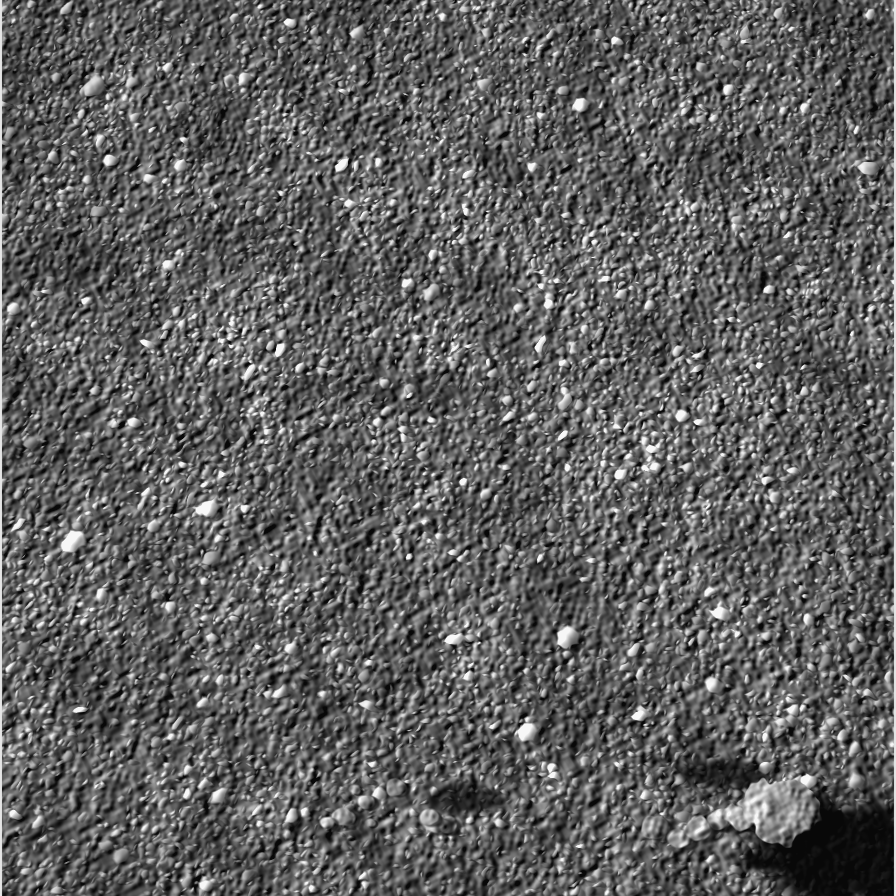
Give the GLSL for this texture, as a WebGL 1 fragment shader.

```glsl
precision highp float;
uniform vec2 u_resolution;

#define LIGHT vec2(-0.87, 0.5)
#define SOFTNESS 0.0018
#define SAND_TONE 0.335
#define RELIEF_GAIN 0.85
#define SHADOW_DEPTH 0.38
#define MOTTLE 0.4
#define STREAK_ANGLE 0.4
#define STREAK_SPREAD 1.8

vec4 hash4(vec2 p) {
  vec4 q = fract(p.xyxy * vec4(0.1031, 0.1030, 0.0973, 0.1099));
  q += dot(q, q.wzxy + 33.33);
  return fract((q.xxyz + q.yzzw) * q.zywx);
}

float noise(vec2 p) {
  vec2 i = floor(p), f = fract(p);
  f = f * f * (3.0 - 2.0 * f);
  float south = mix(hash4(i).x, hash4(i + vec2(1.0, 0.0)).x, f.x);
  float north = mix(hash4(i + vec2(0.0, 1.0)).x, hash4(i + 1.0).x, f.x);
  return mix(south, north, f.y);
}

vec2 rotate(vec2 v, float angle) {
  float c = cos(angle), s = sin(angle);
  return vec2(c * v.x + s * v.y, c * v.y - s * v.x);
}

// Octaves are turned apart to hide the lattice
float relief(vec2 p) {
  return 0.6 * noise(rotate(p, 0.5) * 180.0) + 0.65 * noise(rotate(p, 1.2) * 85.0 + 31.0);
}

// Slope of the ground towards the light
float slope(vec2 p) { return relief(p) - relief(p + LIGHT * 0.003); }

// Ragged variation of rock outlines and shade, about zero
float crags(vec2 p) { return noise(p * 50.0) + 0.5 * noise(p * 115.0) - 0.75; }

// Solid inside distance 1, with a soft edge
float disc(float dist, float blur) { return 1.0 - smoothstep(1.0 - blur, 1.0 + blur, dist); }

// Lays one layer of scattered, lit stones with their shadows over a tone
float addStones(float tone, vec2 p, float freq, float density, vec2 sizes, float gain) {
  vec2 base = floor(p * freq);
  for (int j = -1; j <= 1; j++) {
    for (int i = -1; i <= 1; i++) {
      vec2 cell = base + vec2(float(i), float(j));
      vec4 place = hash4(cell + freq);
      float crowding = mix(0.25, 1.75, noise(cell / freq * 19.0));
      if (place.w > density * crowding) continue;
      vec4 form = hash4(cell + freq + 57.0);
      float size = mix(sizes.x, sizes.y, form.x * form.x);
      vec2 axes = vec2(1.0, mix(0.42, 0.9, form.y));
      float angle = STREAK_ANGLE + (form.z - 0.5) * STREAK_SPREAD;
      vec2 d = (p * freq - cell - 0.2 - 0.6 * place.xy) / size;
      float blur = SOFTNESS * freq / size;
      float shadow = disc(length(rotate(d + LIGHT * 0.65, angle) / axes), blur);
      tone *= 1.0 - SHADOW_DEPTH * shadow;
      // Wedge-shaped hexagon with rounded corners
      vec2 q = rotate(d, angle) / axes;
      q.y *= 1.0 + 0.8 * (place.z - 0.5) * clamp(q.x, -1.0, 1.0);
      q = abs(q);
      float edge = mix(length(q), max(q.x * 0.87 + q.y * 0.5, q.y), 0.65);
      float lit = smoothstep(-0.8, 0.6, dot(d, LIGHT));
      float albedo = gain * mix(0.36, 0.66, form.w);
      tone = mix(tone, albedo * (0.55 + 0.85 * lit), disc(edge, blur));
    }
  }
  return tone;
}

// One large, craggy rock
float addRock(float tone, vec2 p, vec2 centre, float radius) {
  vec2 d = (p - centre) / (radius * vec2(1.0, 0.8));
  float crag = crags(p);
  tone *= 1.0 - 0.6 * disc(length(d + LIGHT * 0.6) + 0.4 * crag, 0.2);
  float surface = 0.58 + 0.25 * dot(d, LIGHT) + 0.3 * crag + slope(p);
  return mix(tone, surface, disc(length(d) + 0.5 * crag, SOFTNESS / radius));
}

// A loose group of rocks
float addCluster(float tone, vec2 p, vec2 centre, vec2 spread, float radius) {
  for (int i = 0; i < 9; i++) {
    vec4 r = hash4(centre * 91.0 + float(i) * 7.0);
    tone = addRock(tone, p, centre + (r.xy - 0.5) * spread, radius * mix(0.5, 1.2, r.z));
  }
  return tone;
}

// Ragged pool of deep shade
float pool(vec2 p, vec2 centre, vec2 radii) {
  return 1.0 - smoothstep(0.55, 1.15, length((p - centre) / radii) + 0.45 * crags(p));
}

void main() {
  vec2 p = gl_FragCoord.xy / u_resolution, off = p - 0.5;
  // Grains shrink slightly with distance; a warp makes their outlines uneven
  vec2 g = vec2(off.x * (0.88 + 0.24 * p.y), p.y * (0.88 + 0.12 * p.y)) + 2.0;
  vec2 w = g + 0.004 * (vec2(noise(g * 130.0), noise(g * 130.0 + 77.0)) - 0.5);
  float grit = slope(g);
  // Sand, then grains from fine to coarse
  float tone = SAND_TONE + RELIEF_GAIN * grit;
  tone = addStones(tone, w, 110.0, 0.7, vec2(0.24, 0.48), 1.0);
  tone = addStones(tone, w, 66.0, 0.36, vec2(0.18, 0.44), 1.15);
  tone *= 1.0 + MOTTLE * (noise(rotate(g, 0.8) * 27.0) - 0.5);
  tone = addStones(tone, w, 33.0, 0.17, vec2(0.14, 0.33), 1.4);
  tone = addStones(tone, w, 13.0, 0.15, vec2(0.06, 0.17), 1.7) + 0.25 * grit;
  // Soft diagonal drifts and darker corners
  tone *= 0.88 + 0.28 * noise(rotate(p, -1.0) * vec2(7.0, 20.0));
  tone *= 1.05 - 0.4 * dot(off, off);
  // Shade and rocks near the lower edge
  tone *= 1.0 - 0.65 * pool(p, vec2(0.52, 0.11), vec2(0.05, 0.022));
  tone *= 1.0 - 0.65 * pool(p, vec2(0.81, 0.135), vec2(0.06, 0.018));
  tone *= 1.0 - 0.88 * pool(p, vec2(0.95, 0.05), vec2(0.13, 0.075));
  tone = addCluster(tone, p, vec2(0.43, 0.1), vec2(0.14, 0.06), 0.011);
  tone = addCluster(tone, p, vec2(0.79, 0.075), vec2(0.13, 0.06), 0.021);
  tone = addRock(tone, p, vec2(0.87, 0.095), 0.043);
  // Pale rims at the two sides
  tone = mix(clamp(tone, 0.03, 0.97), 0.9, smoothstep(0.497, 0.4985, abs(off.x)));
  gl_FragColor = vec4(vec3(tone), 1.0);
}
```
